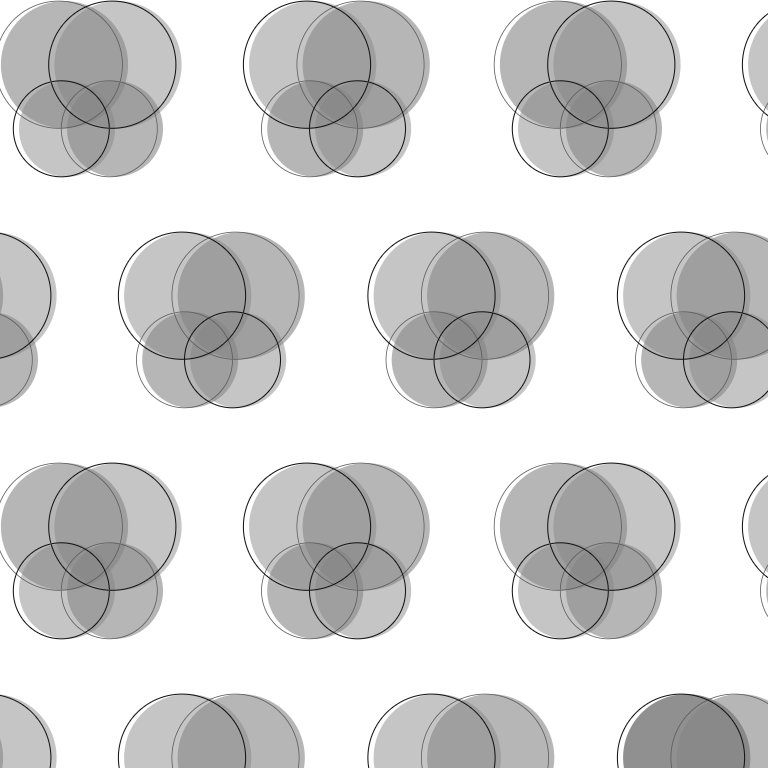
A WebGL 2 fragment shader for this pattern:

```glsl
#version 300 es
precision highp float;
// Staggered clusters of four translucent grey discs, each with a thin offset outline.

uniform vec2 u_resolution;
out vec4 outColor;

// Layout: lengths are in grid units, GRID of them per canvas height
const float GRID = 768.0;
const vec2 PITCH = vec2(249.5, 231.0);   // spacing of clusters
const float STAGGER = -125.0;            // shift of every second row
const float CELL_MARGIN = 30.0;          // space left of a cluster in its cell

// Cluster geometry
const float BIG_RADIUS = 63.6;
const float SMALL_RADIUS = 48.0;
const vec2 BIG_X = vec2(64.5, 118.0);    // left and right centres
const vec2 SMALL_X = vec2(67.0, 115.0);
const float BIG_Y = 64.7;
const float SMALL_Y = 128.8;
const float MIRROR_SHIFT = -1.3;         // nudge of the swapped variant
const float OUTLINE_SHIFT = -5.7;

// Tints and lines
const vec3 PAPER = vec3(1.0);
const vec3 TINT = vec3(0.52);
const float LIGHT_ALPHA = 0.47;
const float MEDIUM_ALPHA = 0.60;
const float HEAVY_ALPHA = 0.91;
const vec3 DARK_LINE = vec3(0.08);
const vec3 GREY_LINE = vec3(0.36);
const float DARK_WIDTH = 1.05;
const float GREY_WIDTH = 0.8;

// Antialiased disc coverage
float disc(vec2 p, float radius, float pixel) {
    return clamp(0.5 - (length(p) - radius) / pixel, 0.0, 1.0);
}

// Difference of two discs keeps hairlines correct below one pixel
float ring(vec2 p, float radius, float width, float pixel) {
    return disc(p, radius + 0.5 * width, pixel)
         - disc(p, radius - 0.5 * width, pixel);
}

void main() {
    float pixel = GRID / u_resolution.y;
    vec2 p = gl_FragCoord.xy * pixel;
    p.y = GRID - p.y;                    // rows count down from the top

    // Find the cluster that owns this point
    float row = floor(p.y / PITCH.y);
    bool oddRow = mod(row, 2.0) > 0.5;
    p.x -= oddRow ? STAGGER : 0.0;
    float column = floor((p.x + CELL_MARGIN) / PITCH.x);
    p -= vec2(column, row) * PITCH;

    // Even rows alternate; odd rows swap all but the first cluster
    bool swapped = oddRow ? column > 0.5 : mod(column, 2.0) > 0.5;
    bool heavyCluster = row == 3.0 && column == 3.0;
    p.x -= swapped ? MIRROR_SHIFT : 0.0;

    float transmission = 1.0;
    float darkInk = 0.0;
    float greyInk = 0.0;

    // Big left, big right, small left, small right
    for (int i = 0; i < 4; i++) {
        bool small = i > 1;
        int side = i % 2;
        vec2 center = small ? vec2(SMALL_X[side], SMALL_Y)
                            : vec2(BIG_X[side], BIG_Y);
        float radius = small ? SMALL_RADIUS : BIG_RADIUS;
        bool light = ((side == 0) == small) != swapped;

        float alpha = light ? LIGHT_ALPHA : MEDIUM_ALPHA;
        if (heavyCluster && i == 0) alpha = HEAVY_ALPHA;
        transmission *= 1.0 - alpha * disc(p - center, radius, pixel);

        vec2 q = p - center - vec2(OUTLINE_SHIFT, 0.0);
        float width = light ? DARK_WIDTH : GREY_WIDTH;
        float ink = ring(q, radius, width, pixel);
        if (light) darkInk = max(darkInk, ink);
        else greyInk = max(greyInk, ink);
    }

    // Stack tint, then the two line weights
    vec3 color = mix(TINT, PAPER, transmission);
    color = mix(color, GREY_LINE, greyInk);
    color = mix(color, DARK_LINE, darkInk);
    outColor = vec4(color, 1.0);
}
```
